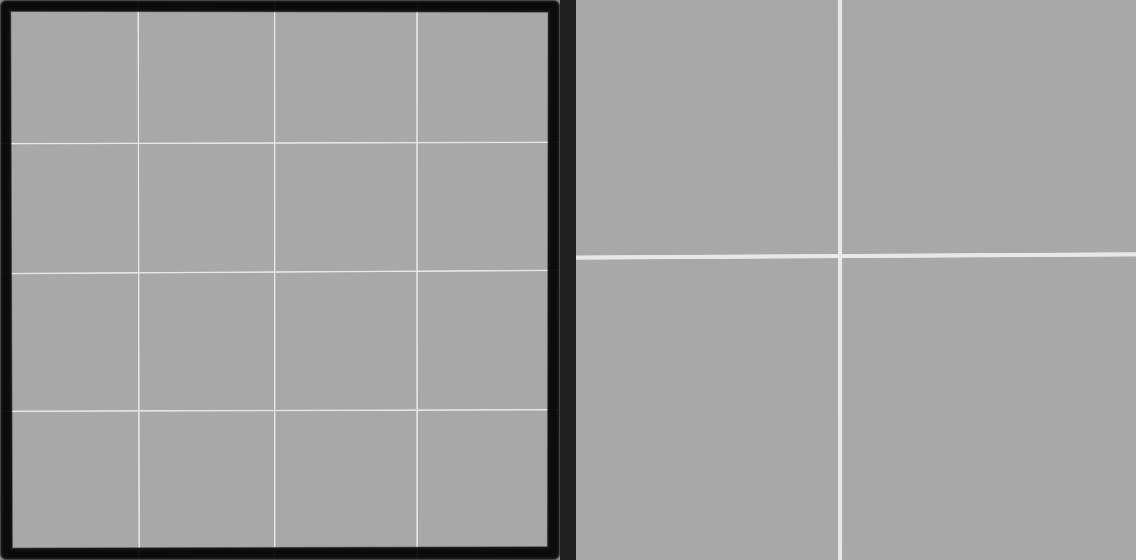
Left, the full canvas; right, a detail of the centre.
Reproduce this pattern procedurally as a WebGL 2 fragment shader.

```glsl
#version 300 es
precision highp float;
// A four by four grid of flat grey panes, split by thin pale lines that
// tilt slightly, inside a soft black frame. Each line is a distance from a
// sloping edge; the frame is what lies outside the four inner edges.

uniform vec2 u_resolution;
out vec4 outColor;

const int LINES = 3;
const vec3 PANE = vec3(0.66);
const vec3 LINE = vec3(0.91);
const vec3 FRAME_CORE = vec3(0.045);
const vec3 FRAME_RIM = vec3(0.085);
const vec3 OUTSIDE = vec3(0.55);

const float LINE_HALF_WIDTH = 0.00125;
const float FRAME_WIDTH = 0.0215;
const float FRAME_BLUR = 0.0018;
const float CORNER_RADIUS = 0.012;

// Start and end of each divider: bottom to top, then left to right
const vec2 COLUMNS[LINES] = vec2[](
    vec2(0.2485, 0.2468), vec2(0.4906, 0.4904), vec2(0.7448, 0.7446));
const vec2 ROWS[LINES] = vec2[](
    vec2(0.2655, 0.2684), vec2(0.5114, 0.5172), vec2(0.7434, 0.7459));

// Signed offset of a coordinate from an edge running between two ends
float edgeOffset(float across, float along, vec2 ends) {
    return across - mix(ends.x, ends.y, along);
}

// Coverage of a thin line, softened over one pixel
float lineCoverage(float offset, float halfWidth, float pixel) {
    float soft = 0.5 * pixel;
    return 1.0 - smoothstep(halfWidth - soft, halfWidth + soft, abs(offset));
}

// Signed distance to a rounded box centred on the origin
float roundedBox(vec2 p, vec2 halfSize, float radius) {
    vec2 q = abs(p) - halfSize + radius;
    return length(max(q, 0.0)) + min(max(q.x, q.y), 0.0) - radius;
}

// Depth into the frame: positive outside the slightly skewed inner opening
float frameDepth(vec2 p) {
    float left = -edgeOffset(p.x, p.y, vec2(0.0225, 0.0195));
    float right = edgeOffset(p.x, p.y, vec2(0.9772, 0.9785));
    float bottom = -edgeOffset(p.y, p.x, vec2(0.0215, 0.0240));
    float top = edgeOffset(p.y, p.x, vec2(0.9792, 0.9780));
    return max(max(left, right), max(bottom, top));
}

// Strongest coverage of any divider at this point
float gridCoverage(vec2 p, float pixel) {
    float coverage = 0.0;
    for (int i = 0; i < LINES; i++) {
        float column = edgeOffset(p.x, p.y, COLUMNS[i]);
        float row = edgeOffset(p.y, p.x, ROWS[i]);
        coverage = max(coverage, lineCoverage(column, LINE_HALF_WIDTH, pixel));
        coverage = max(coverage, lineCoverage(row, LINE_HALF_WIDTH, pixel));
    }
    return coverage;
}

void main() {
    vec2 p = gl_FragCoord.xy / u_resolution;
    float pixel = 1.0 / min(u_resolution.x, u_resolution.y);
    float grid = gridCoverage(p, pixel);

    // Panes and dividers
    vec3 color = mix(PANE, LINE, grid);

    // Frame, darkest along its middle, with dividers faintly showing through
    float depth = frameDepth(p);
    float blur = max(FRAME_BLUR, 0.5 * pixel);
    float fromMiddle = abs(depth / FRAME_WIDTH - 0.5) * 2.0;
    vec3 frame = mix(FRAME_CORE, FRAME_RIM, smoothstep(0.3, 1.0, fromMiddle));
    frame += 0.02 * grid;
    color = mix(color, frame, smoothstep(-blur, blur, depth));

    // Soft outer rim with rounded corners
    float rim = roundedBox(p - 0.5, vec2(0.5), CORNER_RADIUS);
    color = mix(color, OUTSIDE, smoothstep(-0.0035, 0.0025, rim));

    outColor = vec4(color, 1.0);
}
```
